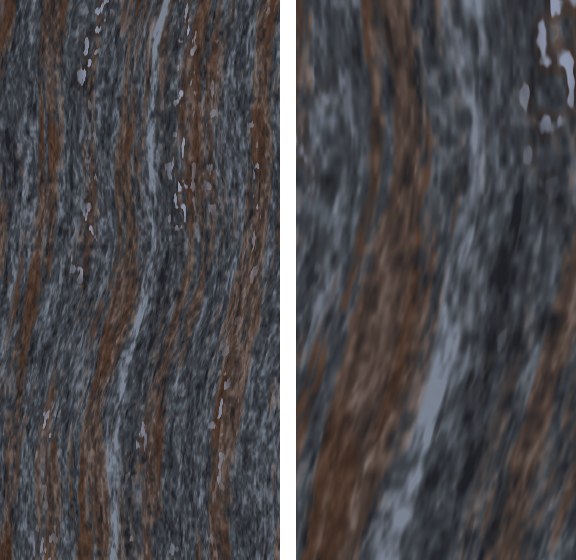
Left, the full canvas; right, a detail of the centre.
Give the GLSL for this texture, as a Shadertoy shader.

```glsl
// Dark layered stone: leaning blue-grey and brown veins with pale flecks.

const vec3 COOL_DARK  = vec3(0.15, 0.157, 0.178);
const vec3 COOL_MID   = vec3(0.25, 0.268, 0.292);
const vec3 COOL_LIGHT = vec3(0.42, 0.45, 0.50);
const vec3 WARM_DARK  = vec3(0.18, 0.16, 0.16);
const vec3 WARM_MID   = vec3(0.295, 0.24, 0.215);
const vec3 WARM_LIGHT = vec3(0.43, 0.375, 0.35);
const vec3 RUST       = vec3(0.29, 0.195, 0.145);
const vec3 FLECK      = vec3(0.56, 0.60, 0.69);

float hash(vec2 p) {
    vec3 q = fract(p.xyx * 0.1031);
    q += dot(q, q.yzx + 33.33);
    return fract((q.x + q.y) * q.z);
}

float noise(vec2 p) {
    vec2 i = floor(p), f = fract(p);
    f = f * f * (3.0 - 2.0 * f);
    float low  = mix(hash(i), hash(i + vec2(1, 0)), f.x);
    float high = mix(hash(i + vec2(0, 1)), hash(i + vec2(1, 1)), f.x);
    return mix(low, high, f.y);
}

// Layered noise centred on zero
float fbm(vec2 p, int octaves) {
    float sum = 0.0, amp = 0.5, total = 0.0;
    for (int i = 0; i < octaves; i++) {
        sum += amp * (noise(p) - 0.5);
        total += amp;
        amp *= 0.55;
        p = p * 2.03 + 17.3;
    }
    return sum / total;
}

// Soft stripe across the layers
float band(float s, float centre, float width) {
    float d = (s - centre) / width;
    return exp(-d * d);
}

// Horizontal position of the main vein at height y
float veinPath(float y) {
    return 0.39 + 0.11 * y + 0.025 * sin(4.6 * (y - 0.8));
}

// Dark, middle and light shade of one mineral
vec3 ramp(vec3 dark, vec3 middle, vec3 light, float t) {
    t = clamp(t, -0.15, 1.15);
    return t < 0.5 ? mix(dark, middle, t * 2.0) : mix(middle, light, t * 2.0 - 1.0);
}

void mainImage(out vec4 fragColor, in vec2 fragCoord) {
    vec2 p = 2.0 * fragCoord / iResolution.y;

    // Layer coordinates: s runs across the veins, y along them
    float y = p.y;
    float s = p.x - veinPath(y);
    float wavy = s + 0.045 * fbm(vec2(s * 5.0, y * 2.0) + 3.0, 2)
                   + 0.012 * fbm(vec2(s * 22.0, y * 9.0) + 8.0, 2);

    // Noise at three scales, drawn out along the layers
    float broad  = fbm(vec2(wavy * 16.0, y * 1.1) + 40.0, 3);
    float streak = fbm(vec2(wavy * 58.0, y * 8.0) + 70.0, 3);
    float grain  = fbm(vec2(wavy * 115.0, y * 42.0) + 110.0, 2);

    // Brown layers
    float warmth = band(wavy, -0.57, 0.05) + band(wavy, -0.39, 0.045)
                 + 0.9 * band(wavy, -0.085, 0.05) + 0.8 * band(wavy, 0.135, 0.05)
                 + 0.9 * band(wavy, 0.385, 0.045) + 0.5 * band(wavy, -0.23, 0.04);
    warmth += 1.5 * broad + 1.8 * fbm(vec2(wavy * 48.0, y * 3.5) + 150.0, 3) + 0.6 * grain;
    warmth = smoothstep(0.3, 0.75, warmth);

    // Pale main vein with a dark layer on its right
    float vein = band(wavy, 0.002, 0.017) * (0.8 + 1.2 * streak);
    float pale = 0.35 * band(wavy, -0.46, 0.014) + 0.25 * band(wavy, 0.31, 0.015);
    float shade = band(wavy, 0.06, 0.03) + 0.6 * band(wavy, 0.26, 0.05);
    warmth *= 1.0 - clamp(vein * 1.2 + 0.7 * shade, 0.0, 1.0);

    float tone = 0.52 + 0.45 * broad + 0.9 * streak + 1.05 * grain;
    tone += 0.5 * vein + 0.5 * pale - 0.16 * shade;

    // Short dark cracks between the layers
    float crack = noise(vec2(wavy * 88.0, y * 17.0) + 200.0);
    tone -= 0.3 * smoothstep(0.7, 0.92, crack);

    vec3 cool = ramp(COOL_DARK, COOL_MID, COOL_LIGHT, tone);
    vec3 warm = ramp(WARM_DARK, WARM_MID, WARM_LIGHT, tone);
    vec3 color = mix(cool, warm, warmth);

    // Smooth rusty threads inside the brown layers
    float rust = smoothstep(0.04, 0.2, fbm(vec2(wavy * 38.0, y * 4.0) + 260.0, 2));
    color = mix(color, RUST * (0.9 + 0.5 * grain), 0.65 * rust * warmth);

    // Pale flecks with rusty rims, gathered in patches along some layers
    float zone = band(wavy, -0.24, 0.045) + band(wavy, 0.1, 0.045)
               + 0.8 * band(wavy, 0.37, 0.03) + 0.5 * band(wavy, 0.21, 0.03);
    zone *= smoothstep(0.25, 0.65, noise(vec2(wavy * 7.0, y * 4.5) + 310.0));
    float spot = noise(vec2(wavy * 62.0, y * 27.0) + 350.0) + 0.45 * grain;
    float rim = smoothstep(0.5, 0.65, spot) * zone;
    float fleck = smoothstep(0.72, 0.86, spot) * zone;
    color = mix(color, RUST * 0.85, 0.45 * rim);
    color = mix(color, FLECK, min(fleck, 0.95));

    fragColor = vec4(color, 1.0);
}
```
